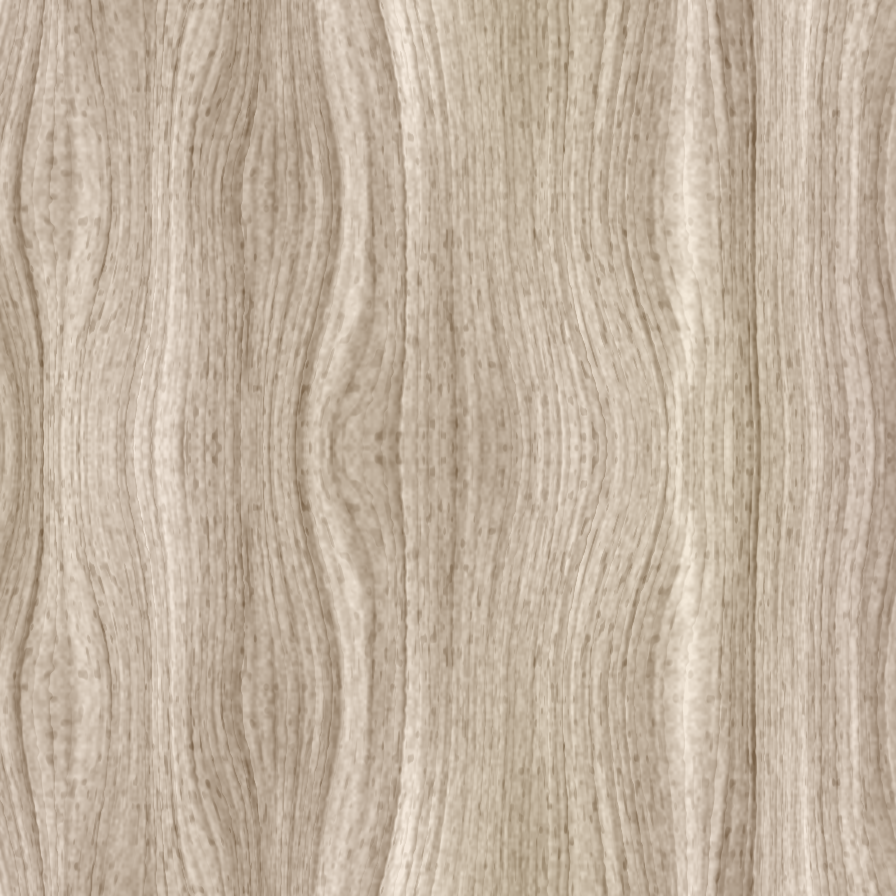
Give the GLSL for this texture, as a three.js fragment shader.

```glsl
varying vec2 vUv;

#define DARK_WOOD vec3(0.58, 0.50, 0.41)
#define PALE_WOOD vec3(0.89, 0.84, 0.78)
#define BASE_TONE 0.67
#define RING_FREQ 34.0
#define FINE_FREQ 92.0
#define WARP 0.075
#define RING_DARK 0.62
#define FINE_DARK 0.30
#define FIBRE 0.40
#define SPECKLE 0.46
#define PORE_DARK 0.38
#define SEED 17.0

float hash(vec2 p) {
  p = fract(p * vec2(0.1031, 0.1137) + SEED * 0.013);
  p += dot(p, p.yx + 33.33);
  return fract((p.x + p.y) * p.x * 7.31 + p.y * 3.17);
}

float noise(vec2 p) {
  vec2 cell = floor(p);
  vec2 f = fract(p);
  f = f * f * (3.0 - 2.0 * f);
  return mix(mix(hash(cell), hash(cell + vec2(1.0, 0.0)), f.x),
             mix(hash(cell + vec2(0.0, 1.0)), hash(cell + vec2(1.0, 1.0)), f.x), f.y);
}

// Growth rings: x is the ring tone, y the dark late wood at its sharp edge
vec2 rings(float u, float freq, float layer) {
  float phase = u * freq + 0.7 * noise(vec2(u * freq * 0.6, layer));
  float id = floor(phase);
  float f = fract(phase);
  float edge = smoothstep(0.90, 1.0, f);
  float tone = mix(hash(vec2(id, layer)), hash(vec2(id + 1.0, layer)), edge);
  float strength = hash(vec2(id, layer + 5.0));
  float late = 0.35 * f * f + 0.65 * smoothstep(0.62, 0.92, f);
  return vec2(tone - 0.5, late * (1.0 - edge) * strength);
}

// Soft vertical band of pale sapwood
float sapwood(float x, float center, float halfWidth) {
  float d = (x - center) / halfWidth;
  return exp(-d * d);
}

void main() {
  // Book-matched halves with a rounded fold
  float along = abs(vUv.y - 0.5);
  float bend = sqrt(along * along + 0.0012);

  // Slow sway makes lenses and tapering arches
  float sway = noise(vec2(vUv.x * 8.5 + 3.0, bend * 3.6 + 2.0)) - 0.5;
  float ripple = noise(vec2(vUv.x * 19.0, bend * 7.0 + 9.0)) - 0.5;
  float u = vUv.x + WARP * sway + 0.012 * ripple;
  float ragged = noise(vec2(vUv.x * 190.0, along * 130.0)) - 0.5;
  float grain = u + 0.0022 * ragged;

  // Broad colour bands and rings
  float tone = BASE_TONE;
  tone += 0.42 * (noise(vec2(u * 10.0, bend * 1.5 + 4.0)) - 0.5);
  vec2 coarse = rings(grain, RING_FREQ, 1.0);
  vec2 fine = rings(grain, FINE_FREQ, 2.0);
  float broken = 0.55 + 0.9 * noise(vec2(u * 40.0, along * 9.0));
  tone += 0.26 * coarse.x - RING_DARK * coarse.y * broken;
  tone += 0.16 * fine.x - FINE_DARK * fine.y * broken;

  // Pale streaks
  float drift = vUv.x + 0.022 * (noise(vec2(bend * 6.0, 7.0)) - 0.5);
  tone += 0.42 * sapwood(drift, 0.765, 0.013) + 0.20 * sapwood(drift, 0.45, 0.016);

  // Fibres, short flecks and dark pores
  tone += FIBRE * (noise(vec2(u * 210.0, along * 7.0)) - 0.5);
  float fleck = 0.6 * noise(vec2(u * 330.0, along * 120.0))
              + 0.4 * noise(vec2(vUv.x * 260.0 + 40.0, along * 240.0));
  tone += SPECKLE * (fleck - 0.5);
  float pore = smoothstep(0.70, 0.92, noise(vec2(u * 270.0 + 80.0, along * 75.0)));
  tone -= PORE_DARK * pore * (0.4 + 0.6 * noise(vec2(u * 25.0, along * 5.0)));

  // Slight drift between yellow and rosy wood
  float hue = noise(vec2(u * 5.0 + 11.0, bend * 2.0)) - 0.5;
  vec3 color = mix(DARK_WOOD, PALE_WOOD, clamp(tone, -0.35, 1.2));
  color += hue * vec3(0.0, -0.008, 0.022);
  gl_FragColor = vec4(color, 1.0);
}
```
